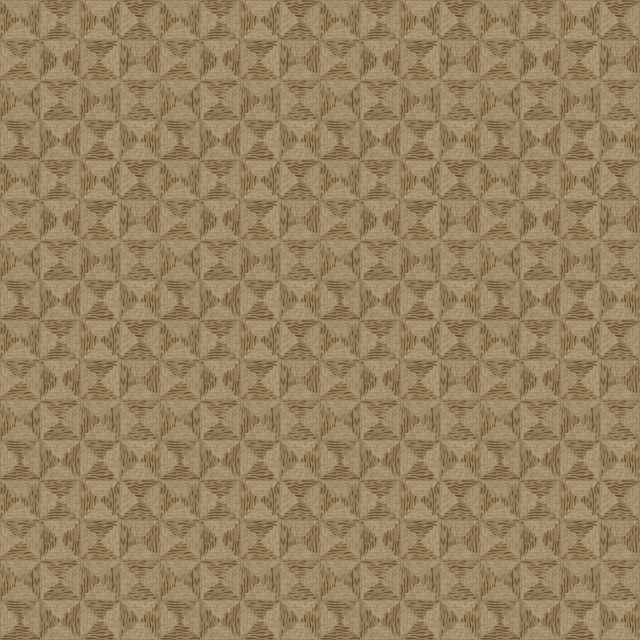
A WebGL 2 fragment shader for this texture:

```glsl
#version 300 es
precision highp float;
// Woven seagrass matting: a checker of square blocks, each split into smooth rope and rough fibre triangles

#define CELLS 16.0          // blocks across and down
#define PATCH 4.0           // blocks after which the variation repeats
#define ROPES 6.0           // rope strands from block centre to edge
#define FIBRES 7.0          // rough strands from block centre to edge
#define TWISTS 13.0         // twist marks along one block side
#define RAGGED 0.08         // unevenness of the diagonals
#define WEAR 0.025          // brightness change between triangles
#define ROPE_LIGHT vec3(0.71, 0.635, 0.515)
#define ROPE_SHADE vec3(0.48, 0.39, 0.25)
#define FIBRE_LIGHT vec3(0.65, 0.56, 0.42)
#define FIBRE_SHADE vec3(0.34, 0.25, 0.12)
#define SEAM vec3(0.59, 0.50, 0.36)

uniform vec2 u_resolution;
out vec4 outColor;

float hash(vec2 p) {
    return fract(sin(dot(p, vec2(127.1, 311.7))) * 43758.5453);
}

float noise(vec2 p) {
    vec2 i = floor(p), f = fract(p);
    f = f * f * (3.0 - 2.0 * f);
    return mix(mix(hash(i), hash(i + vec2(1, 0)), f.x),
               mix(hash(i + vec2(0, 1)), hash(i + vec2(1, 1)), f.x), f.y);
}

// Rounded strands with slanted twist marks
vec3 rope(float depth, float along, float seed) {
    float s = depth * 2.0 * ROPES + 0.5 * noise(vec2(along * 6.0, seed));
    float strand = floor(s), across = fract(s);
    float body = sqrt(4.0 * across * (1.0 - across));
    float turn = fract(along * TWISTS + across * 0.8 + hash(vec2(strand, seed)));
    float twist = smoothstep(0.0, 0.35, turn) * smoothstep(1.0, 0.75, turn);
    float grain = noise(vec2(along * 24.0 + seed, s * 2.0));
    return mix(ROPE_SHADE, ROPE_LIGHT, 0.34 * body + 0.30 * twist + 0.42 * grain);
}

// Loose long fibres with broken dark gaps between them
vec3 fibre(float depth, float along, float seed) {
    float bend = noise(vec2(along * 8.0 + seed, depth * 7.0));
    float s = depth * 2.0 * FIBRES + 0.9 * bend;
    float across = abs(fract(s) - 0.5) * 2.0;
    float broken = noise(vec2(along * 11.0 + seed, floor(s + 0.5) * 3.7));
    float gap = smoothstep(0.3, 0.95, across) * smoothstep(0.1, 0.65, broken);
    float grain = noise(vec2(along * 14.0 - seed, s * 2.5));
    return mix(FIBRE_LIGHT, FIBRE_SHADE, 0.72 * gap + 0.34 * grain);
}

// One triangle of a block, strands running parallel to its outer side
vec3 triangle(float depth, float along, float seed, bool isRough) {
    vec3 color = isRough ? fibre(depth, along, seed) : rope(depth, along, seed);
    return color * (1.0 + WEAR * (hash(vec2(seed, 4.0)) - 0.5) * 2.0);
}

vec3 matting(vec2 uv) {
    vec2 grid = mod(uv * CELLS, PATCH);
    vec2 cell = floor(grid);
    vec2 p = fract(grid) - 0.5, a = abs(p);
    bool roughSides = mod(cell.x + cell.y, 2.0) > 0.5;

    // Each of the four triangles has its own seed
    float seed = floor(hash(cell + 3.0) * 200.0);
    float sideSeed = seed + (p.x > 0.0 ? 17.0 : 31.0);
    float capSeed = seed + (p.y > 0.0 ? 53.0 : 71.0);
    vec3 sides = triangle(a.x, p.y, sideSeed, roughSides);
    vec3 caps = triangle(a.y, p.x, capSeed, !roughSides);

    float ragged = RAGGED * (noise(p * 14.0 + seed) - 0.5) * 2.0;
    vec3 color = mix(caps, sides, smoothstep(-0.025, 0.025, a.x - a.y + ragged));

    // Stitched seam around the block
    float edge = smoothstep(0.46, 0.495, max(a.x, a.y));
    float stitch = 0.75 + 0.45 * noise(grid * 24.0);
    return mix(color, SEAM * stitch, 0.5 * edge);
}

void main() {
    // Average 3 by 3 points inside each pixel
    vec3 sum = vec3(0.0);
    for (int y = -1; y <= 1; y++)
        for (int x = -1; x <= 1; x++)
            sum += matting(fract((gl_FragCoord.xy + vec2(x, y) / 3.0) / u_resolution));
    outColor = vec4(sum / 9.0, 1.0);
}
```
